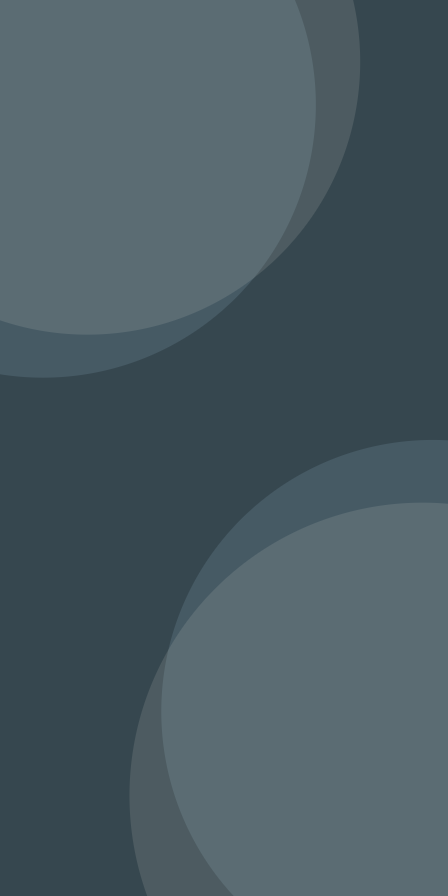
Write a WebGL 2 fragment shader that draws this background.

```glsl
#version 300 es
precision highp float;
// Two pairs of large translucent discs on dark slate, in opposite corners.
// Each pair blends a cool disc under a warm one, so the overlap is lightest.
// Lengths are in canvas widths, with the origin at the lower left.

uniform vec2 u_resolution;
out vec4 fragColor;

const vec3 SLATE = vec3(0.212, 0.278, 0.310);
const vec3 COOL = vec3(0.73, 0.90, 1.00);
const vec3 WARM = vec3(0.95, 0.94, 0.885);
const float OPACITY = 0.12;

// Signed distance to a circle, negative inside.
float circle(vec2 p, vec2 center, float radius) {
    return length(p - center) - radius;
}

// Coverage of a shape with an edge one pixel wide.
float coverage(float dist, float pixel) {
    return clamp(0.5 - dist / pixel, 0.0, 1.0);
}

// Lays a translucent tint over the base colour inside a shape.
vec3 overlay(vec3 base, vec3 tint, float dist, float pixel) {
    return mix(base, tint, OPACITY * coverage(dist, pixel));
}

void main() {
    float pixel = 1.0 / u_resolution.x;
    vec2 p = gl_FragCoord.xy * pixel;
    vec3 color = SLATE;

    // Upper left pair
    color = overlay(color, COOL, circle(p, vec2(0.096, 1.766), 0.609), pixel);
    color = overlay(color, WARM, circle(p, vec2(0.195, 1.862), 0.609), pixel);

    // Lower right pair
    color = overlay(color, COOL, circle(p, vec2(0.966, 0.412), 0.606), pixel);
    color = overlay(color, WARM, circle(p, vec2(0.943, 0.224), 0.654), pixel);

    fragColor = vec4(color, 1.0);
}
```
